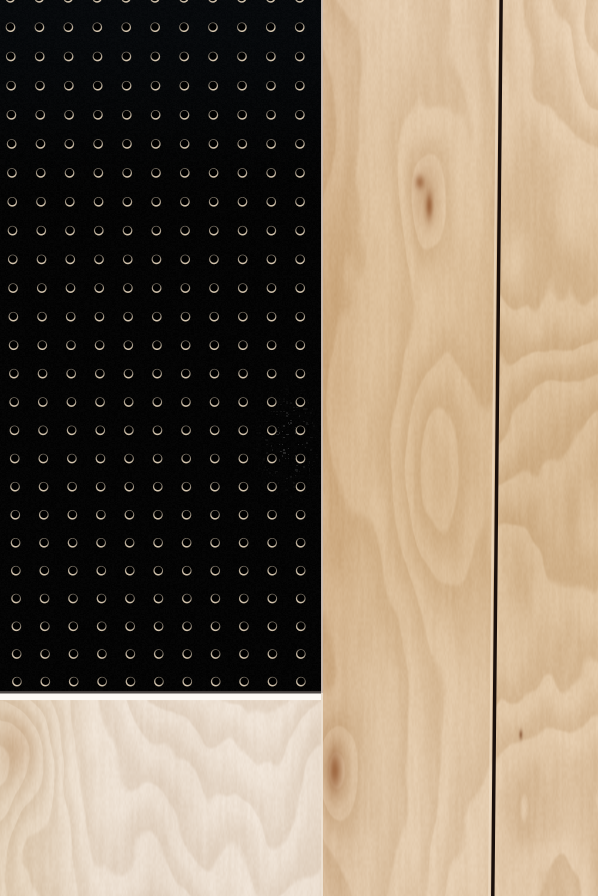
This texture is drawn by a Shadertoy shader. Its source:

```glsl
// Black perforated board framed by pale birch planks with a narrow dark seam.

float hash(vec2 p) {
    p = fract(p * vec2(0.1031, 0.1130));
    p += dot(p, p.yx + 33.33);
    return fract((p.x + p.y) * p.x * 91.7);
}

float noise(vec2 p) {
    vec2 cell = floor(p), f = fract(p);
    f = f * f * (3.0 - 2.0 * f);
    return mix(mix(hash(cell), hash(cell + vec2(1, 0)), f.x),
               mix(hash(cell + vec2(0, 1)), hash(cell + vec2(1, 1)), f.x), f.y);
}

float fbm(vec2 p) {
    float sum = 0.0, amp = 0.55;
    for (int i = 0; i < 4; i++) {
        sum += amp * noise(p);
        p = p * 2.03 + 17.3;
        amp *= 0.42;
    }
    return sum;
}

// Antialiased coverage of a signed distance
float cover(float d, float px) { return clamp(0.5 - d / px, 0.0, 1.0); }

// Soft elliptical spot
float spot(vec2 p, vec2 center, vec2 radius) {
    vec2 q = (p - center) / radius;
    return exp(-dot(q, q));
}

// Growth rings: each band darkens slowly, then ends at a soft edge
float rings(float field) {
    float s = fract(field);
    return smoothstep(0.1, 0.88, s) * (1.0 - smoothstep(0.88, 1.0, s));
}

vec3 birch(vec2 p, vec3 base, float field, float contrast) {
    float fibre = noise(p * vec2(190.0, 14.0)) - 0.5;
    float fleck = noise(p * vec2(420.0, 160.0)) - 0.5;
    float cloud = fbm(p * vec2(7.0, 2.5) + 40.0) - 0.45;
    float shade = contrast * (rings(field) - 0.35) + 0.025 * fibre + 0.025 * fleck + 0.06 * cloud;
    return base - shade * vec3(0.75, 1.0, 1.25);
}

vec3 centerPlank(vec2 p) {
    float field = 13.0 * p.x + 5.5 * fbm(vec2(p.x * 5.0, p.y * 1.7))
                + 3.2 * spot(p, vec2(0.73, 0.80), vec2(0.065, 0.19))
                + 2.0 * spot(p, vec2(0.715, 0.32), vec2(0.045, 0.13))
                + 2.0 * spot(p, vec2(0.56, 1.285), vec2(0.035, 0.08));
    vec3 base = mix(vec3(0.885, 0.785, 0.665), vec3(0.845, 0.725, 0.575), smoothstep(0.0, 0.5, p.y));
    base = mix(base, vec3(0.875, 0.775, 0.655), smoothstep(0.85, 1.45, p.y));
    base -= vec3(0.03, 0.045, 0.055) * (1.0 - smoothstep(0.54, 0.63, p.x));
    vec3 col = birch(p, base, field, 0.05);
    // Knots
    float knots = 0.65 * spot(p, vec2(0.718, 0.345), vec2(0.006, 0.022))
                + 0.55 * spot(p, vec2(0.702, 0.305), vec2(0.008, 0.012))
                + 0.15 * spot(p, vec2(0.712, 0.325), vec2(0.024, 0.060))
                + 0.60 * spot(p, vec2(0.560, 1.290), vec2(0.010, 0.030))
                + 0.15 * spot(p, vec2(0.558, 1.285), vec2(0.022, 0.055));
    return mix(col, vec3(0.56, 0.32, 0.16), min(knots, 0.8));
}

vec3 rightPlank(vec2 p) {
    float field = 5.5 * (p.y + 1.3 * p.x) + 6.5 * fbm(vec2(p.x * 6.0, p.y * 2.4) + 9.0);
    vec3 base = mix(vec3(0.89, 0.79, 0.67), vec3(0.85, 0.735, 0.59), smoothstep(0.0, 0.55, p.y));
    base = mix(base, vec3(0.87, 0.765, 0.64), smoothstep(0.9, 1.45, p.y));
    vec3 col = birch(p, base, field, 0.065);
    return mix(col, vec3(0.50, 0.29, 0.16), 0.7 * spot(p, vec2(0.871, 1.230), vec2(0.003, 0.008)));
}

vec3 lowerPanel(vec2 p) {
    float x = p.x - 0.36;
    float field = 8.0 * p.y + 20.0 * x * x - 5.0 * x + 4.5 * fbm(p * vec2(7.0, 3.0) + 3.0)
                + 4.5 * spot(p, vec2(0.02, 1.26), vec2(0.10, 0.13));
    vec3 base = mix(vec3(0.88, 0.805, 0.71), vec3(0.91, 0.855, 0.795), smoothstep(0.0, 0.22, p.x));
    vec3 col = birch(p, base, field, 0.05);
    return col - vec3(0.04, 0.07, 0.09) * spot(p, vec2(0.03, 1.25), vec2(0.03, 0.05));
}

// Row height: spacing narrows slightly downwards
float rowHeight(float i) { return -0.0039 + 0.04922 * i - 0.0000635 * i * i; }

vec3 perforatedBoard(vec2 p, float px) {
    vec3 col = mix(vec3(0.025, 0.035, 0.045), vec3(0.014), smoothstep(0.0, 0.35, p.y));
    col += 0.018 * (hash(floor(p * 500.0)) - 0.4);
    // Dust
    float dust = step(0.93, hash(floor(p * 420.0) + 7.0));
    col += 0.16 * dust * spot(p, vec2(0.485, 0.74), vec2(0.035, 0.06));
    // Holes on a slightly tapering grid, counted from the right
    float row = round(p.y / (0.0492 - 0.0016 * p.y) + 0.08);
    float pitch = 0.0484 - 0.0008 * p.y, lastColumn = 0.501 + 0.002 * p.y;
    float column = clamp(round((lastColumn - p.x) / pitch), 0.0, 10.0);
    vec2 q = p - vec2(lastColumn - column * pitch, rowHeight(row));
    float r = length(q);
    vec2 glint = normalize(vec2(mix(0.4, -0.5, p.y / 1.16), 1.0));
    float lit = 0.5 + 0.5 * dot(q, glint) / max(r, 0.0001);
    float ring = cover(abs(r - 0.0071) - mix(0.0006, 0.0013, lit), px);
    col = mix(col, vec3(0.0), cover(r - 0.007, px));
    return mix(col, vec3(0.83, 0.77, 0.68), ring * mix(0.5, 1.0, lit));
}

void mainImage(out vec4 fragColor, in vec2 fragCoord) {
    // Canvas is 1 wide and 1.5 high, with y measured down from the top
    vec2 uv = fragCoord / iResolution.xy;
    vec2 p = vec2(uv.x, 1.5 * (1.0 - uv.y));
    float px = 1.0 / iResolution.x;

    // Seam leans left towards the foot
    float seam = p.x - (0.838 - 0.0093 * p.y);
    vec3 col = mix(rightPlank(p), centerPlank(p), cover(seam, px));
    col = mix(col, vec3(0.94, 0.87, 0.78), 0.7 * cover(abs(seam + 0.006) - 0.0018, px));
    col = mix(col, vec3(0.10, 0.06, 0.045), cover(abs(seam) - 0.0029, px));

    // Left column: panel, bright ledge, board
    vec3 left = lowerPanel(p);
    left = mix(left, vec3(0.99, 0.98, 0.96), cover(p.y - 1.172, px));
    left = mix(left, vec3(0.30, 0.28, 0.27), cover(p.y - 1.161, px));
    left = mix(left, perforatedBoard(p, px), cover(p.y - 1.157, px));
    col = mix(col, left, cover(p.x - 0.537, px));

    // Pale plank edge
    vec3 edge = mix(vec3(0.78, 0.74, 0.73), vec3(0.95, 0.92, 0.88), step(1.16, p.y));
    col = mix(col, edge, 0.8 * cover(abs(p.x - 0.5385) - 0.0016, px));
    fragColor = vec4(clamp(col, 0.0, 1.0), 1.0);
}
```
